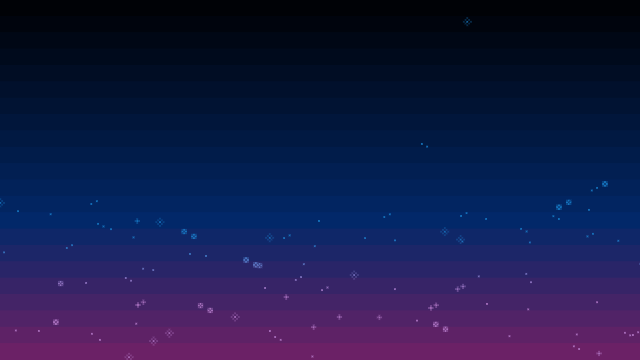
Write a WebGL 2 fragment shader that draws this background.

```glsl
#version 300 es
precision highp float;

#define BANDS 22.0
#define BLUE_BAND 13.0
#define TOP_COLOR vec3(0.0, 0.006, 0.022)
#define BLUE_COLOR vec3(0.008, 0.155, 0.41)
#define PLUM_COLOR vec3(0.42, 0.13, 0.40)
#define STAR_BLUE vec3(0.09, 0.50, 0.80)
#define STAR_LILAC vec3(0.72, 0.49, 0.80)
#define STAR_CELL 0.07
#define STAR_BLOCK 0.005
#define STAR_DENSITY 0.52
#define PAIR_CHANCE 0.32

uniform vec2 u_resolution;
out vec4 outColor;

float hash(vec2 p) {
    return fract(sin(dot(p, vec2(127.1, 311.7))) * 43758.5453);
}

// Banded gradient from near black through blue to plum
vec3 skyColor(float y) {
    float t = (1.0 - y) * BANDS;
    float soft = BANDS / u_resolution.y;
    float band = floor(t) + smoothstep(1.0 - soft, 1.0, fract(t));
    vec3 upper = mix(TOP_COLOR, BLUE_COLOR, min(band / BLUE_BAND, 1.0));
    float warm = (band - BLUE_BAND) / (BANDS - 1.0 - BLUE_BAND);
    return mix(upper, PLUM_COLOR, clamp(warm, 0.0, 1.0));
}

// Smooth coverage of a rectangle, measured in star blocks
float box(vec2 q, vec2 halfSize) {
    float soft = 0.5 / (u_resolution.y * STAR_BLOCK);
    vec2 d = abs(q) - halfSize;
    return 1.0 - smoothstep(-soft, soft, max(d.x, d.y));
}

// Blocky star: a dot, a sparkle, a flower or a diamond
float starShape(vec2 q, float kind) {
    float core = box(q, vec2(0.5));
    if (kind < 0.62) return 0.8 * core;
    float arms = max(box(q, vec2(1.5, 0.5)), box(q, vec2(0.5, 1.5)));
    if (kind < 0.75) return max(0.8 * core, 0.42 * arms);
    if (kind < 0.90) {
        float petals = max(0.85 * arms, 0.38 * box(q, vec2(1.5)));
        return petals * (1.0 - 0.65 * core);
    }
    vec2 a = abs(q);
    float corners = box(a - vec2(1.0), vec2(0.5));
    float tips = max(box(a - vec2(2.0, 0.0), vec2(0.5)),
                     box(a - vec2(0.0, 2.0), vec2(0.5)));
    return max(0.75 * core, 0.3 * max(corners, tips));
}

// Chance of a star: dense low down, reaching higher at the sides
float starChance(vec2 center, float aspect) {
    float side = abs(center.x / aspect - 0.5);
    float limit = mix(0.43, 0.55, smoothstep(0.08, 0.32, side));
    return STAR_DENSITY * (1.0 - smoothstep(limit - 0.13, limit, center.y));
}

// Scattered stars, some with a slanted companion of the same kind
float starField(vec2 p, float aspect) {
    vec2 home = floor(p / STAR_CELL);
    float light = 0.0;
    for (int j = -1; j <= 1; j++) {
        for (int i = -1; i <= 1; i++) {
            vec2 id = home + vec2(i, j);
            vec2 jitter = vec2(hash(id + 3.7), hash(id + 19.3));
            vec2 center = (id + jitter) * STAR_CELL;
            if (hash(id + 41.9) > starChance(center, aspect)) continue;

            float kind = hash(id + 67.1);
            light = max(light, starShape((p - center) / STAR_BLOCK, kind));

            if (hash(id + 83.5) < PAIR_CHANCE) {
                float gap = kind < 0.75 ? 0.015 : (kind < 0.90 ? 0.027 : 0.044);
                float slant = hash(id + 97.3) < 0.5 ? -0.5 : 0.5;
                vec2 mate = center + gap * vec2(1.0, slant);
                light = max(light, starShape((p - mate) / STAR_BLOCK, kind));
            }
        }
    }
    return light;
}

void main() {
    vec2 p = gl_FragCoord.xy / u_resolution.y;
    float aspect = u_resolution.x / u_resolution.y;

    vec3 color = skyColor(p.y);
    vec3 starColor = mix(STAR_LILAC, STAR_BLUE, smoothstep(0.16, 0.36, p.y));
    color = mix(color, starColor, starField(p, aspect));

    outColor = vec4(color, 1.0);
}
```
